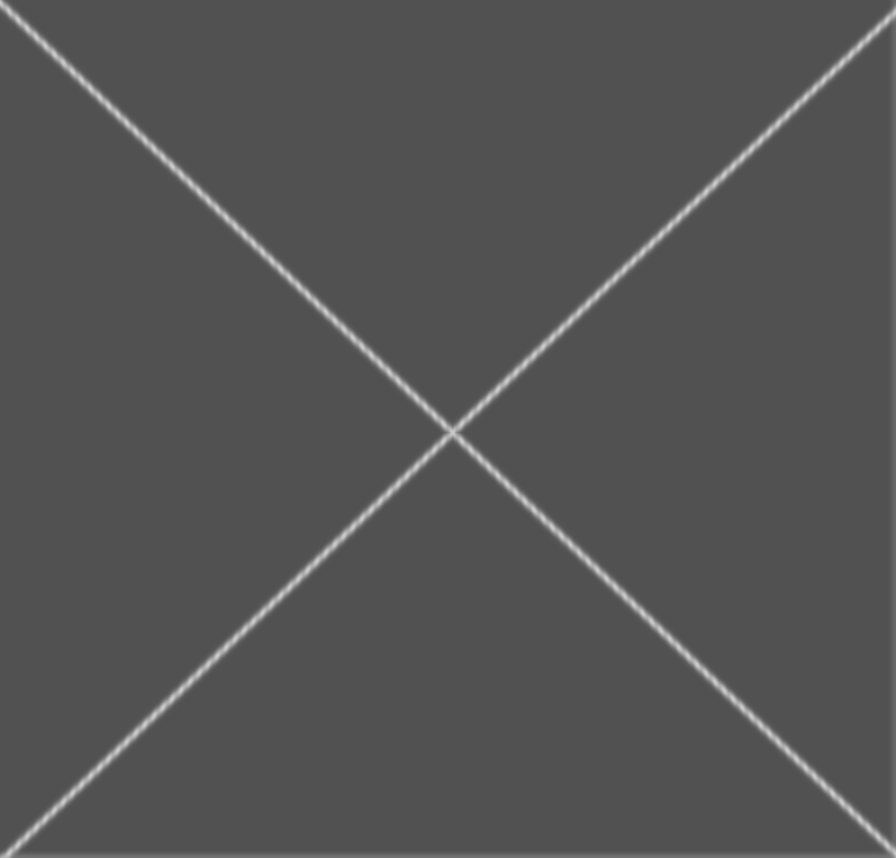
This background is drawn by a Shadertoy shader. Its source:

```glsl
// Two pale, softly beaded diagonals crossing on a dark grey panel with faint edges.

const vec3 PANEL_COLOR = vec3(0.318);
const vec3 LINE_COLOR = vec3(0.745);
const vec2 CROSSING = vec2(0.5052, 0.4959); // fraction of the canvas
const float FALLING_SLOPE = -0.992;         // canvas heights per canvas width
const float RISING_SLOPE = 0.991;
const float LINE_SIGMA = 0.0034;            // fraction of the height
const float BEAD_COUNT = 99.0;              // beads across the width
const float BEAD_DEPTH = 0.13;
const float EDGE_WIDTH = 0.0095;            // fraction of the height
const float RIGHT_EDGE_GAIN = 0.09;
const float BOTTOM_EDGE_GAIN = 0.13;
const float TAU = 6.2831853;

// Gaussian profile around a line through the crossing
float softLine(vec2 offset, float slope, float aspect) {
    float heightSlope = slope / aspect;
    float dist = (offset.y - slope * offset.x) / sqrt(1.0 + heightSlope * heightSlope);
    float ratio = dist / LINE_SIGMA;
    return exp(-0.5 * ratio * ratio);
}

// Soft strip beside a border
float edgeStrip(float dist) {
    return 1.0 - smoothstep(0.0, EDGE_WIDTH, dist);
}

void mainImage(out vec4 fragColor, in vec2 fragCoord) {
    vec2 uv = fragCoord / iResolution.xy;
    float aspect = iResolution.x / iResolution.y;
    vec2 offset = uv - CROSSING;

    // Right and bottom edges
    float edgeGain = max(RIGHT_EDGE_GAIN * edgeStrip((1.0 - uv.x) * aspect),
                         BOTTOM_EDGE_GAIN * edgeStrip(uv.y));
    vec3 color = PANEL_COLOR + edgeGain;

    // Diagonals with periodic brightness
    float lines = max(softLine(offset, FALLING_SLOPE, aspect),
                      softLine(offset, RISING_SLOPE, aspect));
    float beads = 1.0 + BEAD_DEPTH * cos(TAU * BEAD_COUNT * offset.x);
    color = mix(color, LINE_COLOR, lines * beads);

    fragColor = vec4(color, 1.0);
}
```
